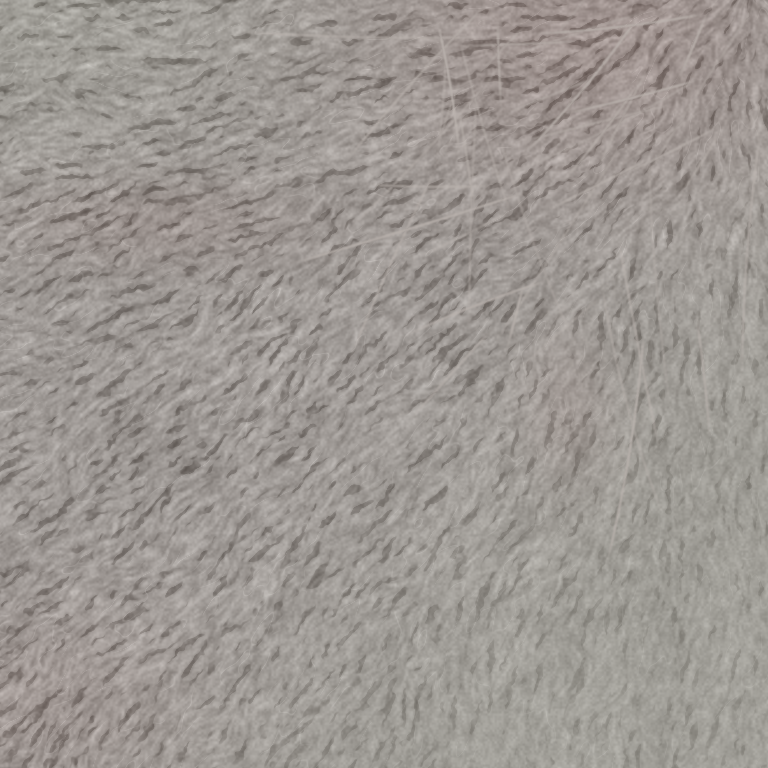
Give the GLSL for this texture, as a three.js fragment shader.

```glsl
// Pale short animal fur fanning out from the upper right, with fine stray hairs.
#define FAN_CENTRE vec2(0.98, 1.03)
#define TUFT_FREQ 125.0
#define TUFT_LENGTH 0.026
#define FIBRE_FREQ 230.0
#define FIBRE_LENGTH 0.014
#define DIRECTION_JITTER 0.55
#define SHADOW_DEPTH 0.085
#define HAIR_WIDTH 0.0034
#define GREY_FUR vec3(0.620, 0.599, 0.584)
#define PINK_SKIN vec3(0.617, 0.560, 0.546)
#define PALE_FUR vec3(0.634, 0.628, 0.600)

varying vec2 vUv;

const int TAPS = 11;
const int HAIR_COUNT = 46;

float hash(vec2 p) {
  vec3 q = fract(p.xyx * vec3(0.1031, 0.1030, 0.0973));
  q += dot(q, q.yzx + 33.33);
  return fract((q.x + q.y) * q.z);
}

// Value noise centred on zero.
float noise(vec2 p) {
  vec2 i = floor(p);
  vec2 f = fract(p);
  f = f * f * (3.0 - 2.0 * f);
  float low = mix(hash(i), hash(i + vec2(1.0, 0.0)), f.x);
  float high = mix(hash(i + vec2(0.0, 1.0)), hash(i + vec2(1.0, 1.0)), f.x);
  return mix(low, high, f.y) - 0.5;
}

vec2 rotate(vec2 v, float angle) {
  float c = cos(angle);
  float s = sin(angle);
  return vec2(c * v.x - s * v.y, s * v.x + c * v.y);
}

// Growth direction: towards the fan centre, with wavering tufts.
vec2 growth(vec2 p) {
  float waver = 0.7 * noise(p * 7.0 + 3.0) + noise(p * 23.0 + 41.0);
  return rotate(normalize(FAN_CENTRE - p), DIRECTION_JITTER * waver);
}

// Noise smeared along a direction, giving strokes of constant size.
float strokes(vec2 p, vec2 dir, float freq, float len) {
  float sum = 0.0;
  for (int i = 0; i < TAPS; i++) {
    float t = (float(i) + 0.5) / float(TAPS) - 0.5;
    sum += noise((p + dir * t * len) * freq + 17.0);
  }
  return sum / float(TAPS);
}

float blob(vec2 p, vec2 centre, vec2 size) {
  vec2 q = (p - centre) / size;
  return exp(-dot(q, q));
}

// Coverage of long, gently bent stray hairs, densest near the fan centre.
float strayHairs(vec2 p) {
  float cover = 0.0;
  for (int i = 0; i < HAIR_COUNT; i++) {
    float id = float(i) * 3.0 + 5.0;
    vec2 root = vec2(0.56 + 0.44 * hash(vec2(id, 1.0)), 0.4 + 0.62 * sqrt(hash(vec2(id, 2.0))));
    float angle = mix(3.1, 5.0, hash(vec2(id, 3.0)));
    float len = mix(0.1, 0.36, hash(vec2(id, 4.0)));
    float bend = 0.8 * (hash(vec2(id, 5.0)) - 0.5);
    vec2 q = rotate(p - root, -angle);
    float across = abs(q.y - bend * q.x * q.x);
    float ends = smoothstep(0.0, 0.03, q.x) * (1.0 - smoothstep(len - 0.06, len, q.x));
    float line = 1.0 - smoothstep(0.0, HAIR_WIDTH, across);
    cover = max(cover, line * ends * mix(0.3, 0.9, hash(vec2(id, 6.0))));
  }
  return cover;
}

void main() {
  vec2 p = vUv;
  vec2 dir = growth(p);
  vec2 side = vec2(-dir.y, dir.x);

  // Broad colour: pink skin near the fan, paler fur at lower right and upper left.
  float softness = smoothstep(-0.1, 0.7, p.x - p.y);
  float pink = 0.8 * blob(p, vec2(0.78, 0.96), vec2(0.28, 0.2))
    + 0.4 * blob(p, vec2(0.2, 0.71), vec2(0.2, 0.06))
    + 0.4 * blob(p, vec2(0.05, 0.08), vec2(0.2, 0.14))
    + 0.35 * blob(p, vec2(0.74, 0.47), vec2(0.06, 0.1));
  float pale = max(0.85 * softness, 0.8 * blob(p, vec2(0.0, 1.0), vec2(0.4, 0.22)));
  vec3 colour = mix(GREY_FUR, PALE_FUR, pale);
  colour = mix(colour, PINK_SKIN, clamp(pink, 0.0, 1.0));

  // Soft patches, stretched along the fan.
  vec2 fan = FAN_CENTRE - p;
  float patches = noise(vec2(atan(fan.y, fan.x) * 18.0, length(fan) * 6.0))
    + 0.4 * noise(p * 24.0 + 9.0);
  colour += 0.04 * patches + 0.03 * noise(p * 60.0 + 29.0);

  // Ragged tufts lit from the upper left, with sparse crisp shadows under them.
  vec2 ragged = p + 0.005 * vec2(noise(p * 150.0), noise(p * 150.0 + 37.0));
  float tuft = strokes(ragged, dir, TUFT_FREQ, TUFT_LENGTH);
  float slope = tuft - strokes(ragged + side * 0.005, dir, TUFT_FREQ, TUFT_LENGTH);
  float lit = 0.65 * slope + 0.55 * tuft;
  float sparse = 0.12 + 0.1 * noise(p * 15.0 + 83.0) + 0.05 * patches;
  float gap = smoothstep(sparse, sparse + 0.1, -lit);

  // Thin continuous strands where a smeared field crosses zero.
  float strand = strokes(p + 0.53, dir, 80.0, 0.055);
  float ridge = 1.0 - smoothstep(0.0, 0.022, abs(strand));
  ridge *= smoothstep(-0.1, 0.25, noise(p * 37.0 + 11.0));

  // Short crossing fibres and fine grain.
  vec2 fibreDir = rotate(dir, 1.4 * noise(p * 41.0 + 57.0));
  float fibre = strokes(p + 0.31, fibreDir, FIBRE_FREQ, FIBRE_LENGTH);
  float contrast = mix(1.1, 0.6, softness);
  float relief = 0.13 * lit + 0.18 * fibre + 0.045 * ridge - SHADOW_DEPTH * gap;
  colour += contrast * relief * vec3(0.98, 1.0, 1.01);
  colour += 0.05 * noise(p * 330.0) + 0.035 * noise(p * 150.0 + 71.0);

  colour = mix(colour, vec3(0.73, 0.70, 0.68), 0.85 * strayHairs(p));
  gl_FragColor = vec4(clamp(colour, 0.0, 1.0), 1.0);
}
```
